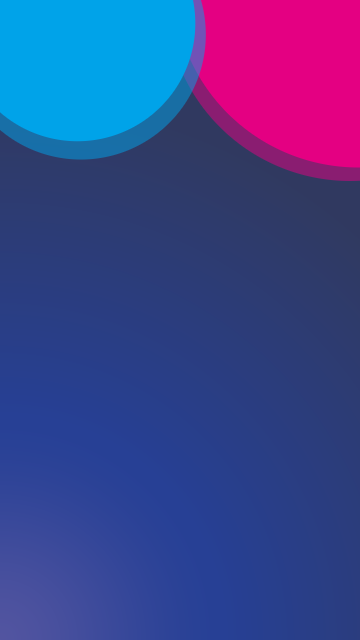
Reproduce this background procedurally as a WebGL 2 fragment shader.

```glsl
#version 300 es
precision highp float;
// Two flat discs, cyan and magenta, hang from the top edge over a deep blue field.
// Each disc has an offset half-transparent twin that shows as a crescent rim;
// the field is a three-stop radial gradient from the lower left corner.

uniform vec2 u_resolution;
out vec4 fragColor;

// Antialiased coverage of a disc, in units of the canvas height
float disc(vec2 p, vec2 center, float radius) {
    float pixel = 1.0 / u_resolution.y;
    return clamp(0.5 - (length(p - center) - radius) / pixel, 0.0, 1.0);
}

// Violet corner, through royal blue, to dark slate
vec3 field(vec2 p) {
    float d = length(p);
    vec3 color = mix(vec3(0.33, 0.335, 0.63), vec3(0.15, 0.25, 0.585), smoothstep(-0.05, 0.37, d));
    return mix(color, vec3(0.19, 0.225, 0.375), clamp((d - 0.35) / 0.5, 0.0, 1.0));
}

void main() {
    vec2 p = gl_FragCoord.xy / u_resolution.y;
    vec3 cyan = vec3(0.0, 0.64, 0.915);
    vec3 magenta = vec3(0.895, 0.0, 0.51);

    vec3 color = field(p);

    // Magenta pair on the right
    color = mix(color, magenta, 0.5 * disc(p, vec2(0.547, 1.005), 0.2878));
    color = mix(color, magenta, disc(p, vec2(0.56, 1.0273), 0.289));

    // Cyan pair on the left, its rim tinting the magenta below
    color = mix(color, cyan, 0.5 * disc(p, vec2(0.1263, 0.946), 0.1953));
    color = mix(color, cyan, disc(p, vec2(0.121, 0.9635), 0.1842));

    fragColor = vec4(color, 1.0);
}
```
